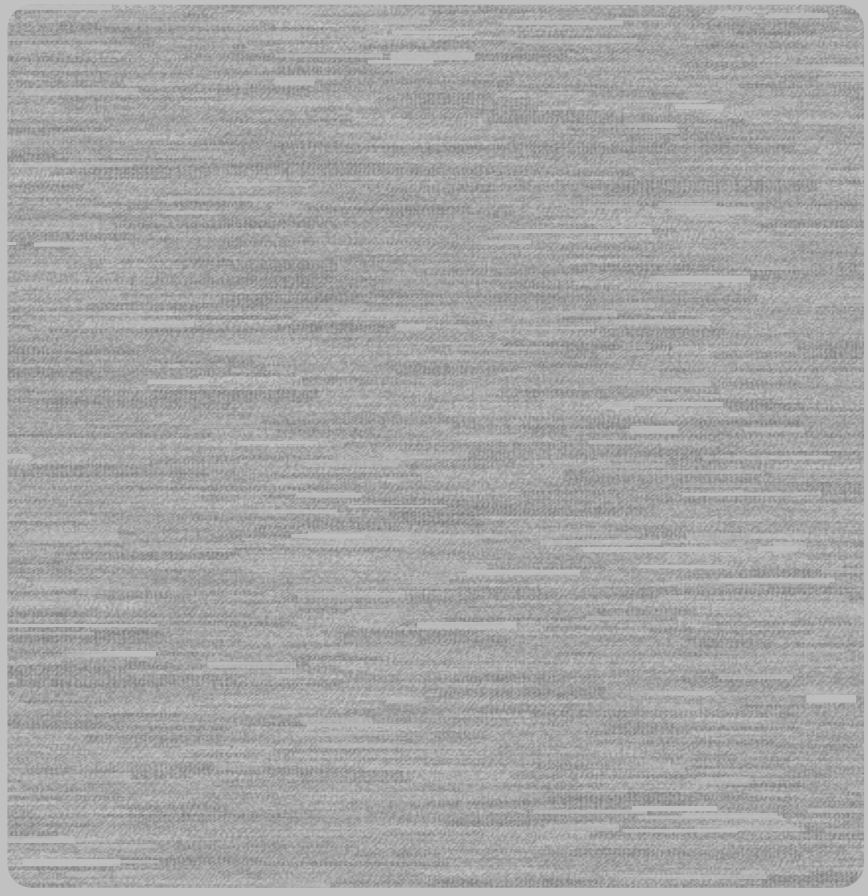
Write a Shadertoy shader that draws this texture.

```glsl
// Grey woven panel with fine horizontal threads, pale dashes and a rounded pale rim.
#define BASE_TONE 0.641
#define RIM_TONE 0.757
#define DASH_TONE 0.748
#define DASH_SHARE 0.25
#define STREAK_CONTRAST 0.090
#define GRAIN_CONTRAST 0.135
#define TWILL_CONTRAST 0.020
#define RIB_CONTRAST 0.024
#define TWILL_FREQUENCY 150.0
#define RIB_FREQUENCY 190.0
#define CORNER_RADIUS 0.027

const float TAU = 6.2831853;

float hash(vec2 p) {
    vec3 q = fract(vec3(p.xyx) * 0.1031);
    q += dot(q, q.yzx + 33.33);
    return fract((q.x + q.y) * q.z);
}

float valueNoise(vec2 p) {
    vec2 cell = floor(p), f = fract(p);
    f = f * f * (3.0 - 2.0 * f);
    float low = mix(hash(cell), hash(cell + vec2(1, 0)), f.x);
    float high = mix(hash(cell + vec2(0, 1)), hash(cell + vec2(1, 1)), f.x);
    return mix(low, high, f.y);
}

// Tone along one thread: flat runs with short transitions
float threadTone(float row, float x, float runLength, float seed) {
    float u = x / (runLength * (0.6 + hash(vec2(row, seed)))) + 40.0 * hash(vec2(seed, row));
    float blend = smoothstep(0.97, 1.0, fract(u));
    vec2 run = vec2(floor(u), row + seed * 17.0);
    return mix(hash(run), hash(run + vec2(1, 0)), blend);
}

// Stacked threads, softened only where neighbouring rows meet
float streaks(vec2 p, float rows, float runLength, float seed) {
    float y = p.y * rows, row = floor(y);
    float blend = smoothstep(0.65, 1.0, fract(y));
    return mix(threadTone(row, p.x, runLength, seed),
               threadTone(row + 1.0, p.x, runLength, seed), blend) - 0.5;
}

float boxDistance(vec2 p, vec2 halfSize, float radius) {
    vec2 d = abs(p) - halfSize + radius;
    return length(max(d, 0.0)) + min(max(d.x, d.y), 0.0) - radius;
}

// Sparse pale dashes, at most one per cell
float dashes(vec2 p, vec2 cellSize, float seed, float pixel) {
    float row = floor(p.y / cellSize.y);
    float x = p.x + cellSize.x * 9.0 * hash(vec2(row, seed));
    float column = floor(x / cellSize.x);
    vec2 id = vec2(column, row) + seed * 31.0;
    vec2 local = vec2(x, p.y) - (vec2(column, row) + 0.5) * cellSize;
    vec2 halfSize = cellSize * vec2(mix(0.08, 0.46, hash(id + 3.7)),
                                    mix(0.16, 0.34, hash(id + 8.1)));
    vec2 jitter = vec2(hash(id + 5.3), hash(id + 6.9)) - 0.5;
    local -= jitter * (cellSize - 2.0 * halfSize);
    float d = boxDistance(local, halfSize, 0.0);
    float strength = mix(0.4, 1.0, hash(id + 11.9));
    return step(hash(id), DASH_SHARE) * strength * smoothstep(0.5, -0.5, d / pixel);
}

float fabric(vec2 p, float pixel) {
    // Thread tones at three scales
    float thread = streaks(p, 205.0, 0.14, 1.0);
    float tone = BASE_TONE + STREAK_CONTRAST * (thread
        + 0.28 * streaks(p, 75.0, 0.30, 2.0)
        + 0.55 * streaks(p, 370.0, 0.10, 3.0));

    // Twill weave, broken up in phase and strength
    float wander = valueNoise(p * vec2(28.0, 70.0) + 7.0);
    float twill = sin(TAU * (TWILL_FREQUENCY * (p.x - p.y) + 2.5 * wander));
    tone += TWILL_CONTRAST * twill * (0.4 + 0.8 * valueNoise(p * vec2(18.0, 90.0)));

    // Upright ribs show in the dark threads
    float rib = sin(TAU * (RIB_FREQUENCY * p.x + valueNoise(p * vec2(60.0, 12.0))));
    tone += RIB_CONTRAST * rib * smoothstep(0.0, -0.35, thread);

    // Fibre grain
    tone += GRAIN_CONTRAST * (valueNoise(p * vec2(455.0, 490.0) + 19.0) - 0.5);

    // Fine and bold dashes, gathered in loose clusters
    float cluster = smoothstep(0.32, 0.75, valueNoise(p * vec2(5.0, 22.0) + 51.0));
    for (int i = 0; i < 2; i++) {
        float layer = float(i);
        vec2 cellSize = mix(vec2(0.20, 0.0085), vec2(0.15, 0.0130), layer);
        float dash = dashes(p + layer * 0.37, cellSize, 4.0 + layer, pixel);
        tone = mix(tone, DASH_TONE, dash * mix(0.15, 1.0, cluster));
    }
    return tone;
}

void mainImage(out vec4 fragColor, in vec2 fragCoord) {
    float pixel = 1.0 / iResolution.y;
    vec2 p = fragCoord * pixel;
    vec2 centre = vec2(0.5 * iResolution.x * pixel + 0.002, 0.502);
    vec2 halfPanel = vec2(centre.x - 0.0083, 0.4928);

    // Rounded panel over the pale rim
    float d = boxDistance(p - centre, halfPanel, CORNER_RADIUS);
    float panel = smoothstep(0.6, -0.6, d / pixel);
    float tone = mix(RIM_TONE, fabric(p, pixel), panel);
    fragColor = vec4(vec3(clamp(tone, 0.0, 1.0)), 1.0);
}
```
